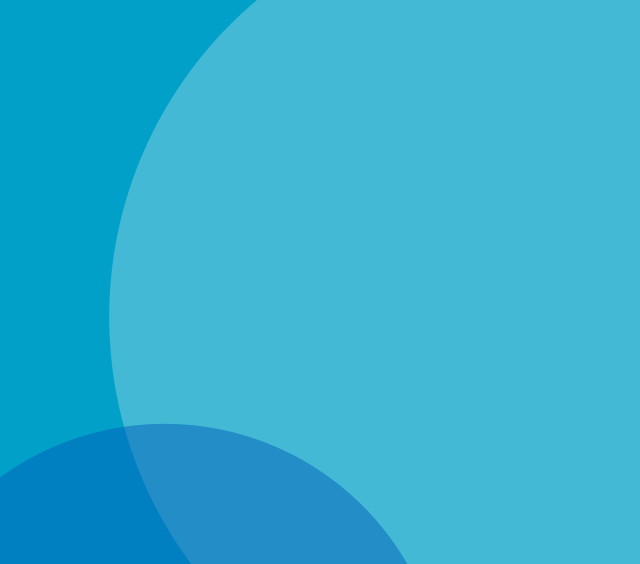
Give the GLSL for this background, as a WebGL 1 fragment shader.

```glsl
precision highp float;
// Flat teal background with two large translucent discs, one white and one blue.

uniform vec2 u_resolution;

// Lengths are in canvas heights, origin at the lower left.
#define BASE_TEAL    vec3(0.0, 0.627, 0.784)
#define VEIL_WHITE   vec3(1.0)
#define VEIL_BLUE    vec3(0.0, 0.377, 0.722)
#define WHITE_ALPHA  0.263
#define BLUE_ALPHA   0.5
#define WHITE_CENTER vec2(0.9266, 0.4382)
#define WHITE_RADIUS 0.733
#define BLUE_CENTER  vec2(0.292, -0.248)
#define BLUE_RADIUS  0.4965

// Antialiased disc coverage, with an edge one pixel wide.
float discCoverage(vec2 point, vec2 center, float radius) {
    float edgeDistance = radius - length(point - center);
    return clamp(edgeDistance * u_resolution.y + 0.5, 0.0, 1.0);
}

void main() {
    vec2 point = gl_FragCoord.xy / u_resolution.y;

    // Large pale disc over the base, then the blue disc over both.
    vec3 color = BASE_TEAL;
    float whiteDisc = discCoverage(point, WHITE_CENTER, WHITE_RADIUS);
    color = mix(color, VEIL_WHITE, WHITE_ALPHA * whiteDisc);
    float blueDisc = discCoverage(point, BLUE_CENTER, BLUE_RADIUS);
    color = mix(color, VEIL_BLUE, BLUE_ALPHA * blueDisc);

    gl_FragColor = vec4(color, 1.0);
}
```
